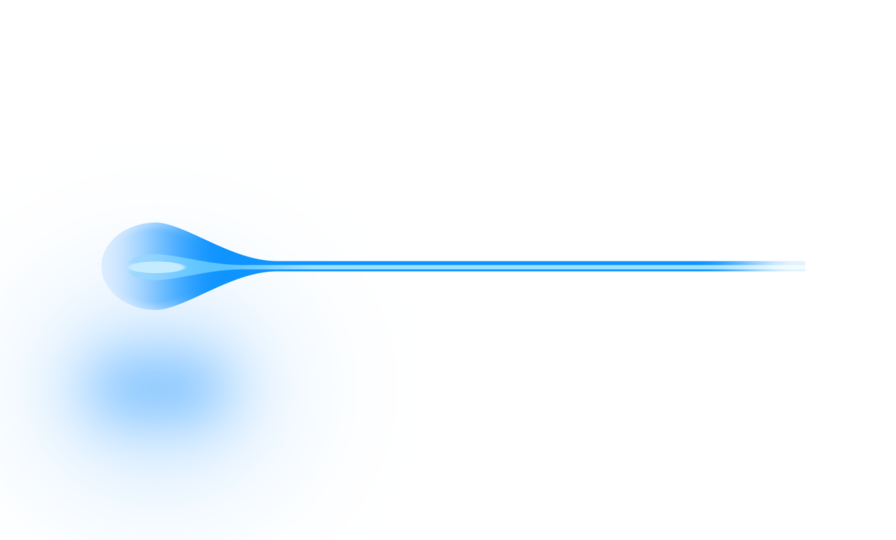
This background is drawn by a Shadertoy shader. Its source:

```glsl
// Half height of a teardrop: elliptic nose, smooth taper down to a thin tail
float dropProfile(float x, float nose, float belly, float neck, float radius, float tail) {
    float u = clamp((belly - x) / (belly - nose), 0.0, 1.0);
    float t = clamp((x - belly) / (neck - belly), 0.0, 1.0);
    float taper = mix(radius, tail, smoothstep(0.0, 1.0, pow(t, 0.85)));
    return x < belly ? radius * sqrt(1.0 - u * u) : taper;
}

// Soft coverage of a band around the axis
float band(float y, float halfHeight, float soft) {
    return smoothstep(soft, -soft, abs(y) - halfHeight);
}

void mainImage(out vec4 fragColor, in vec2 fragCoord) {
    vec2 p = fragCoord / iResolution.y;
    p.x *= 1.6623 * iResolution.y / iResolution.x;
    float px = 1.0 / iResolution.y;

    vec3 deepBlue = vec3(0.06, 0.58, 1.0);
    vec3 paleBlue = vec3(0.87, 0.93, 1.0);
    vec3 iceBlue = vec3(0.72, 0.94, 1.0);

    // Wide halo and denser shadow below the drop
    vec2 g = abs(p - vec2(0.292, 0.281));
    vec2 h = g / vec2(0.235, 0.215);
    float halo = 0.38 * exp(-dot(h, h));
    float shadow = 0.62 * exp(-pow(g.x / 0.145, 2.6) - pow(g.y / 0.09, 2.0));
    vec3 color = mix(vec3(1.0), vec3(0.60, 0.81, 1.0), halo + shadow);

    // Drop body and its long tail
    float y = p.y - 0.507;
    float body = dropProfile(p.x, 0.188, 0.290, 0.515, 0.081, 0.0095);
    float extent = smoothstep(0.188 - px, 0.188 + px, p.x)
                 * smoothstep(1.494 + px, 1.494 - px, p.x);
    float fade = mix(1.0, 0.12, smoothstep(1.29, 1.48, p.x));
    vec3 fill = mix(paleBlue, deepBlue, smoothstep(0.175, 0.415, p.x));

    // Light rim around the rounded end
    float rim = smoothstep(0.018, 0.0, body - abs(y)) * smoothstep(0.38, 0.27, p.x);
    fill = mix(fill, paleBlue, 0.38 * rim);

    // Inner leaf narrowing into the bright core of the tail
    float leaf = dropProfile(p.x, 0.232, 0.290, 0.450, 0.024, 0.004);
    float leafMask = band(y + 0.0018, leaf, px) * smoothstep(0.228, 0.255, p.x);
    vec3 leafColor = mix(vec3(0.60, 0.84, 1.0), vec3(0.40, 0.80, 1.0),
                         smoothstep(0.25, 0.40, p.x));
    leafColor = mix(leafColor, iceBlue, smoothstep(0.40, 0.60, p.x));
    fill = mix(fill, leafColor, 0.85 * leafMask);

    // Small glint inside the leaf
    float glint = length((p - vec2(0.290, 0.505)) / vec2(0.054, 0.011));
    fill = mix(fill, vec3(0.77, 0.92, 1.0), smoothstep(1.1, 0.85, glint));

    color = mix(color, fill, band(y, body, px) * extent * fade);
    fragColor = vec4(color, 1.0);
}
```
